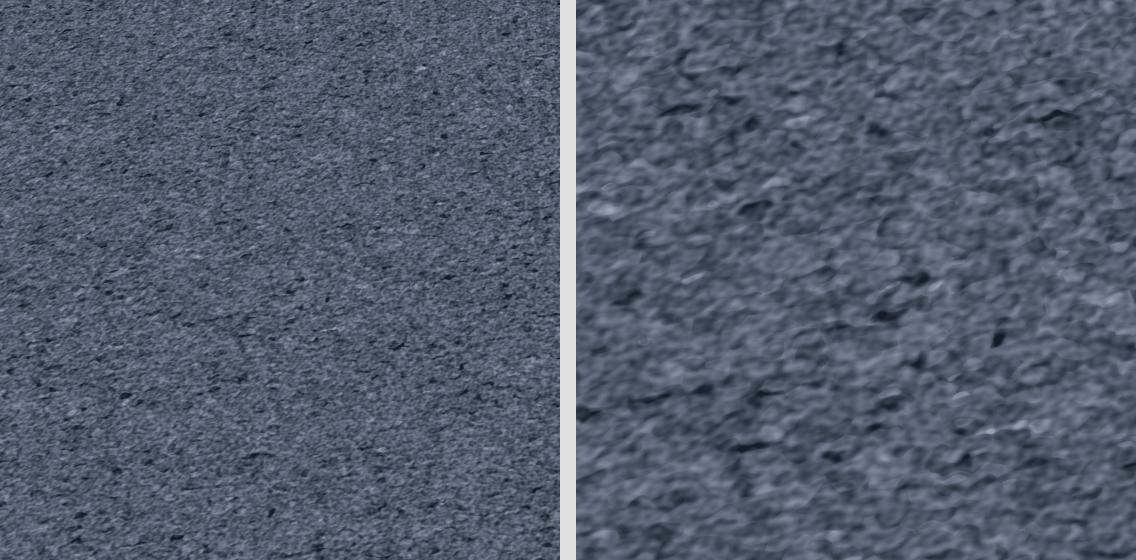
Left: the whole. Right: its middle third, enlarged.
A three.js fragment shader for this texture:

```glsl
varying vec2 vUv;

vec2 hash2(vec2 p) {
  vec2 q = vec2(dot(p, vec2(127.1, 311.7)), dot(p, vec2(269.5, 183.3)));
  return fract(sin(q) * 43758.55);
}

float cornerSlope(vec2 cell, vec2 offset) {
  float angle = 6.2832 * hash2(cell).x;
  return dot(vec2(cos(angle), sin(angle)), offset);
}

float gradientNoise(vec2 p) {
  vec2 i = floor(p), f = fract(p);
  vec2 u = f * f * f * (f * (f * 6.0 - 15.0) + 10.0);
  vec2 e = vec2(1.0, 0.0);
  return mix(
    mix(cornerSlope(i, f), cornerSlope(i + e, f - e), u.x),
    mix(cornerSlope(i + e.yx, f - e.yx), cornerSlope(i + 1.0, f - 1.0), u.x),
    u.y);
}

// Flat-toned chips: soft-edged cells, each with a random tone around zero
float chipTone(vec2 p) {
  vec2 cell = floor(p);
  float tone = 0.0, total = 0.0;
  for (int y = -1; y <= 1; y++) {
    for (int x = -1; x <= 1; x++) {
      vec2 id = cell + vec2(float(x), float(y));
      vec2 d = p - id - hash2(id);
      float weight = exp(-18.0 * dot(d, d));
      tone += weight * (hash2(id + 57.0).x - 0.5);
      total += weight;
    }
  }
  return tone / max(total, 1e-6);
}

// Sparse bright flakes: only a share of the cells holds one
float flakes(vec2 p, float share) {
  vec2 cell = floor(p);
  float cover = 0.0;
  for (int y = -1; y <= 1; y++) {
    for (int x = -1; x <= 1; x++) {
      vec2 id = cell + vec2(float(x), float(y));
      vec2 kind = hash2(id + 19.0);
      float radius = mix(0.25, 0.6, kind.y);
      float d = length(p - id - hash2(id)) / radius;
      cover = max(cover, step(kind.x, share) * (1.0 - smoothstep(0.55, 1.0, d)));
    }
  }
  return cover;
}

void main() {
  // Receding ground: grains shrink toward the top
  float nearness = 1.0 - 0.35 * vUv.y;
  vec2 ground = vec2((vUv.x - 0.5) / nearness, -log(nearness) / 0.35);

  // Tilt the grain up to the right and roughen its outlines
  vec2 p = vec2(ground.x, ground.y - 0.2 * ground.x) + 3.0;
  vec2 rough = vec2(gradientNoise(p * vec2(60.0, 80.0)),
                    gradientNoise(p * vec2(70.0, 90.0) + 31.0));
  vec2 q = p + rough * vec2(0.008, 0.005);

  // Layered grain, from broad blotches to fine grit
  float blotch = gradientNoise(p * vec2(7.0, 15.0));
  float tone = 0.47 + 0.15 * blotch;
  tone += 0.25 * gradientNoise(q * vec2(38.0, 68.0));
  tone += 0.45 * gradientNoise(q * vec2(80.0, 140.0) + 11.0);
  tone += 0.5 * gradientNoise(p * vec2(125.0, 190.0) + 23.0);
  tone += 0.42 * chipTone(q * vec2(75.0, 130.0));

  // Bright flecks and larger pale stones
  tone += 0.36 * flakes(q * vec2(52.0, 108.0), 0.07);
  tone += 0.2 * flakes(q * vec2(20.0, 40.0) + 7.0, 0.05);

  // Short dark crevices, gathered in the darker blotches
  float crevice = gradientNoise(q * vec2(34.0, 82.0) + 41.0);
  tone -= (0.45 - 0.5 * blotch) * smoothstep(0.22, 0.5, -crevice);

  vec3 darkSlate = vec3(0.18, 0.22, 0.27);
  vec3 paleSlate = vec3(0.48, 0.53, 0.60);
  gl_FragColor = vec4(mix(darkSlate, paleSlate, clamp(tone, -0.35, 1.5)), 1.0);
}
```
